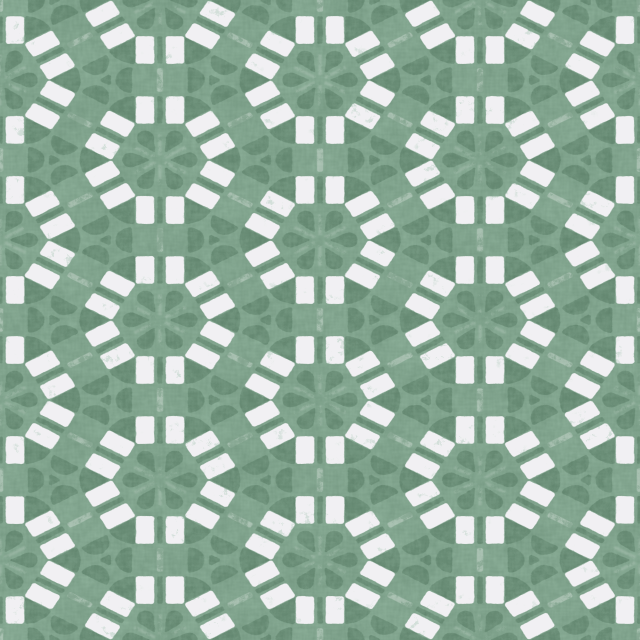
Give the GLSL for this pattern, as a WebGL 2 fragment shader.

```glsl
#version 300 es
precision highp float;
// Worn green rosettes ringed by white tile pairs on a stretched hexagonal lattice, 4 rows high.

uniform vec2 u_resolution;
out vec4 fragColor;

const float ROWS = 4.0;
const vec2 LATTICE = vec2(1.7320508, 1.0);      // two rosettes per lattice cell
const vec2 CORNER_AXIS = vec2(0.5, 0.8660254);
const vec2 CORNER = vec2(0.2886751, 0.5);       // where three rosettes meet

const vec3 SAGE = vec3(0.505, 0.643, 0.555);
const vec3 DARK_SAGE = vec3(0.405, 0.545, 0.455);
const vec3 PALE_SAGE = vec3(0.69, 0.775, 0.72);
const vec3 WHITE = vec3(0.945, 0.943, 0.952);

vec2 hashGradient(vec2 cell) {
    vec3 h = fract(cell.xyx * vec3(0.1031, 0.1030, 0.0973));
    h += dot(h, h.yzx + 33.33);
    float angle = 6.2831853 * fract((h.x + h.y) * h.z);
    return vec2(cos(angle), sin(angle));
}

// Gradient noise that wraps over the canvas; period holds whole numbers.
float noise(vec2 uv, vec2 period) {
    vec2 p = uv * period, i = floor(p), f = p - i;
    vec2 u = f * f * f * (f * (f * 6.0 - 15.0) + 10.0);
    vec2 e = vec2(1.0, 0.0);
    float a = dot(hashGradient(mod(i, period)), f);
    float b = dot(hashGradient(mod(i + e.xy, period)), f - e.xy);
    float c = dot(hashGradient(mod(i + e.yx, period)), f - e.yx);
    float d = dot(hashGradient(mod(i + e.xx, period)), f - e.xx);
    return mix(mix(a, b, u.x), mix(c, d, u.x), u.y);
}

float fractalNoise(vec2 uv, vec2 period) {
    float sum = 0.0, gain = 1.0;
    for (int i = 0; i < 4; i++) {
        sum += gain * noise(uv, period);
        period *= 2.0;
        gain *= 0.6;
    }
    return sum;
}

float roundBox(vec2 p, vec2 halfSize, float radius) {
    vec2 q = abs(p) - halfSize + radius;
    return length(max(q, 0.0)) + min(max(q.x, q.y), 0.0) - radius;
}

float roundMax(float a, float b, float radius) {
    vec2 q = max(vec2(a, b) + radius, 0.0);
    return min(max(a, b), -radius) + length(q);
}

// Teardrop along x with its narrow end at the origin.
float teardrop(vec2 p, float tipRadius, float endRadius, float len) {
    p.y = abs(p.y);
    float slope = (tipRadius - endRadius) / len;
    float rise = sqrt(1.0 - slope * slope);
    float k = dot(p, vec2(rise, -slope));
    if (k < 0.0) return length(p) - tipRadius;
    if (k > rise * len) return length(p - vec2(len, 0.0)) - endRadius;
    return dot(p, vec2(slope, rise)) - tipRadius;
}

// Sixty degree wedge with a round back, opening along x.
float fan(vec2 p, float radius, float inset) {
    float side = dot(vec2(p.x, abs(p.y)), vec2(-0.5, 0.8660254)) + inset;
    return roundMax(side, length(p) - radius, 0.012);
}

// Half ellipse, flat side at x = 0 and bulging toward negative x.
float halfEllipse(vec2 p, vec2 radii) {
    float curve = (length(p / radii) - 1.0) * min(radii.x, radii.y);
    return roundMax(p.x, curve, 0.014);
}

float fill(float d, float blur) {
    return 1.0 - smoothstep(-blur, blur, d);
}

// Offset from the nearest rosette centre.
vec2 nearestCentre(vec2 p) {
    vec2 a = mod(p, LATTICE) - 0.5 * LATTICE;
    a.y = mod(a.y, 1.0) - 0.5;
    a.y = mod(p.y + 0.5, 1.0) - 0.5;
    vec2 b = mod(p + vec2(0.5 * LATTICE.x, 0.0), LATTICE) - 0.5 * LATTICE;
    return dot(a, a) < dot(b, b) ? a : b;
}

// Mirror into one twelfth: neighbour along y, corner thirty degrees off it.
vec2 foldRosette(vec2 p) {
    p = abs(p);
    vec2 mirror = vec2(0.8660254, -0.5);
    p -= 2.0 * max(dot(p, mirror), 0.0) * mirror;
    return vec2(abs(p.x), p.y);
}

void main() {
    vec2 uv = gl_FragCoord.xy / u_resolution;
    float blur = 0.75 * ROWS / min(u_resolution.x, u_resolution.y);
    vec2 p = foldRosette(nearestCentre(uv * ROWS * vec2(0.8660254, 1.0)));
    vec2 axis = vec2(dot(p, CORNER_AXIS), dot(p, vec2(-CORNER_AXIS.y, CORNER_AXIS.x)));
    vec2 q = CORNER - p;

    // Wear: broad patches, fine grain, woven fibres and rough edges
    float patches = fractalNoise(uv, vec2(14.0));
    float grain = fractalNoise(uv + 0.37, vec2(70.0));
    float fibres = noise(uv, vec2(240.0, 50.0)) + noise(uv, vec2(50.0, 240.0));
    float rough = 0.003 * grain;

    // Dark inlays: petals, fans, domes, centre triangles and bars
    float dark = teardrop(axis - vec2(0.064, 0.0), 0.006, 0.046, 0.094);
    dark = min(dark, fan(axis - vec2(0.261, 0.0), 0.174, 0.005));
    dark = min(dark, halfEllipse(q - vec2(0.138, 0.0), vec2(0.09, 0.08)));
    dark = min(dark, max(q.x - 0.023, length(q) - 0.034));
    dark = min(dark, roundBox(p - vec2(0.0, 0.313), vec2(0.0145, 0.085), 0.008));

    // White tiles and pale strokes
    float tile = roundBox(p - vec2(0.081, 0.3125), vec2(0.0496, 0.086), 0.015);
    float dash = roundBox(p - vec2(0.0, 0.5), vec2(0.0175, 0.074), 0.012);
    float ray = roundBox(p - vec2(0.0, 0.095), vec2(0.010, 0.065), 0.008);

    float chalk = smoothstep(-0.4, 0.35, grain + 0.6 * patches);
    float scuff = smoothstep(0.15, 0.6, grain) * smoothstep(0.0, 0.4, patches);
    vec3 color = SAGE + 0.025 * patches + 0.02 * grain;
    color = mix(color, DARK_SAGE + 0.02 * grain, fill(dark + rough, blur) * (0.92 - 0.15 * chalk));
    color = mix(color, PALE_SAGE, fill(dash + rough, blur) * (0.2 + 0.6 * chalk));
    color = mix(color, PALE_SAGE, fill(ray + rough, 2.0 * blur) * 0.4 * chalk);
    color += 0.02 * fibres;
    color = mix(color, WHITE - 0.1 * scuff * vec3(1.2, 0.7, 1.0), fill(tile + rough, blur));
    fragColor = vec4(color, 1.0);
}
```
